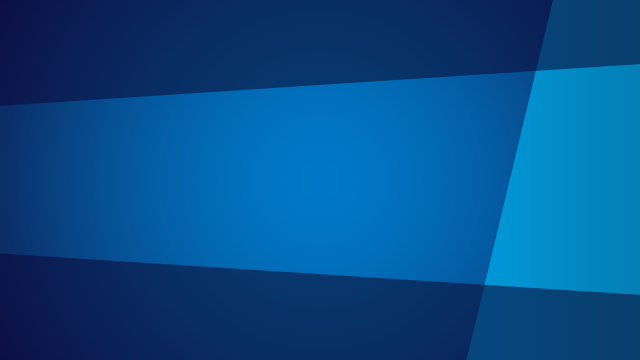
Give the GLSL for this background, as a Shadertoy shader.

```glsl
// Blue radial backdrop with a widening bright band and a slanted translucent panel.

#define BAND_TOP vec2(0.706, 0.822)     // height at the left and right sides
#define BAND_BOTTOM vec2(0.296, 0.181)  // height at the left and right sides
#define PANEL_EDGE vec2(0.729, 0.864)   // x at the bottom and top sides
#define GLOW_CENTRE vec2(0.5, 0.5)
#define GLOW_RADIUS 0.89                // in canvas heights
#define GLOW_POWER 1.6

const vec3 BAND_INNER = vec3(0.000, 0.472, 0.780);
const vec3 BAND_OUTER = vec3(0.042, 0.180, 0.405);
const vec3 BASE_INNER = vec3(0.026, 0.235, 0.450);
const vec3 BASE_OUTER = vec3(0.044, 0.093, 0.305);
const vec3 PANEL_BRIGHT_NEAR = vec3(0.000, 0.595, 0.850);
const vec3 PANEL_BRIGHT_FAR = vec3(0.015, 0.500, 0.715);
const vec3 PANEL_DARK_NEAR = vec3(0.025, 0.275, 0.490);
const vec3 PANEL_DARK_FAR = vec3(0.035, 0.245, 0.435);

// Antialiased coverage of the positive side of a signed distance.
float coverage(float signedDistance) {
    return clamp(signedDistance * iResolution.y + 0.5, 0.0, 1.0);
}

// Signed distance to the line through a and b, positive on its left.
float lineDistance(vec2 p, vec2 a, vec2 b) {
    vec2 direction = normalize(b - a);
    return dot(p - a, vec2(-direction.y, direction.x));
}

void mainImage(out vec4 fragColor, in vec2 fragCoord) {
    vec2 uv = fragCoord / iResolution.xy;
    float aspect = iResolution.x / iResolution.y;
    vec2 scale = vec2(aspect, 1.0);
    vec2 p = uv * scale;

    // Shape masks
    float belowTop = coverage(-lineDistance(p, vec2(0.0, BAND_TOP.x), vec2(aspect, BAND_TOP.y)));
    float aboveBottom = coverage(lineDistance(p, vec2(0.0, BAND_BOTTOM.x), vec2(aspect, BAND_BOTTOM.y)));
    float band = belowTop * aboveBottom;
    float panel = coverage(-lineDistance(p, vec2(PANEL_EDGE.x * aspect, 0.0),
                                        vec2(PANEL_EDGE.y * aspect, 1.0)));

    // Radial shading of the base and band
    float falloff = pow(length(p - GLOW_CENTRE * scale) / GLOW_RADIUS, GLOW_POWER);
    vec3 base = mix(BASE_INNER, BASE_OUTER, falloff);
    vec3 bright = mix(BAND_INNER, BAND_OUTER, min(falloff, 1.0));
    vec3 color = mix(base, bright, band);

    // Panel shading fades toward the right side
    float across = smoothstep(0.72, 1.02, uv.x);
    vec3 panelDark = mix(PANEL_DARK_NEAR, PANEL_DARK_FAR, across);
    vec3 panelBright = mix(PANEL_BRIGHT_NEAR, PANEL_BRIGHT_FAR, across);
    color = mix(color, mix(panelDark, panelBright, band), panel);

    fragColor = vec4(color, 1.0);
}
```
